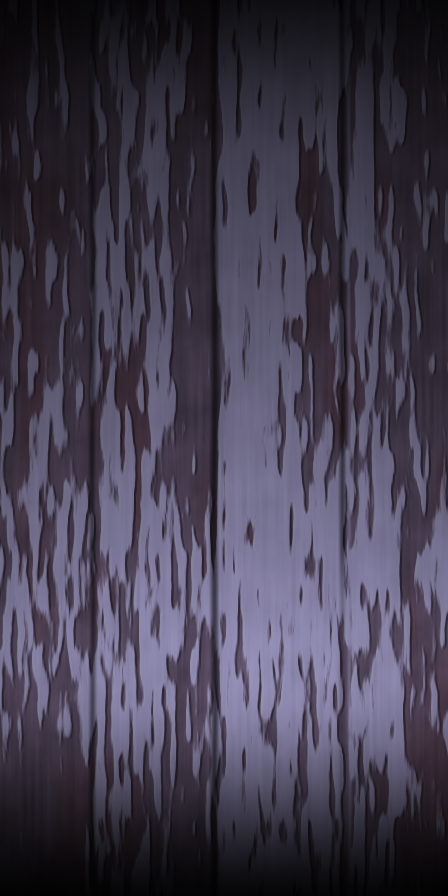
Give the GLSL for this texture, as a WebGL 1 fragment shader.

```glsl
precision highp float;
// Weathered vertical planks with flaking lavender paint under a soft pool of light.
uniform vec2 u_resolution;

#define PAINT_COLOR vec3(0.560, 0.540, 0.690)
#define WOOD_COLOR vec3(0.335, 0.285, 0.370)
#define RIM_COLOR vec3(0.60, 0.62, 0.69)
#define FLAKE_SCALE vec2(62.0, 17.0)
#define FLAKE_EDGE 0.065
#define RIM_OFFSET 0.005
#define SEAM_WIDTH 0.007
#define GRAIN_AMOUNT 0.14

float hash(vec2 p) {
  p = fract(p * vec2(0.1031, 0.1137));
  p += dot(p, p.yx + 33.33);
  return fract((p.x + p.y) * p.x * 17.0);
}

float noise(vec2 p) {
  vec2 i = floor(p), f = fract(p);
  f = f * f * (3.0 - 2.0 * f);
  return mix(mix(hash(i), hash(i + vec2(1.0, 0.0)), f.x),
             mix(hash(i + vec2(0.0, 1.0)), hash(i + vec2(1.0, 1.0)), f.x), f.y);
}

float fbm(vec2 p) {
  float sum = 0.0, amp = 0.53;
  for (int i = 0; i < 4; i++) {
    sum += amp * noise(p);
    p = p * 2.03 + 17.3;
    amp *= 0.5;
  }
  return sum;
}

float band(float v, float lo, float hi, float soft) {
  return smoothstep(lo - soft, lo + soft, v) * (1.0 - smoothstep(hi - soft, hi + soft, v));
}

// Share of paint left on the wood, by plank and height
float coverage(vec2 p) {
  float x = p.x + 0.025 * (noise(p * vec2(9.0, 14.0)) - 0.5);
  float y = p.y + 0.07 * (noise(p * vec2(24.0, 5.0) + 40.0) - 0.5);
  float low = band(y, 0.17, 0.47, 0.03);
  float c = mix(0.33, 0.48, low);
  c += 0.24 * band(x, 0.10, 0.18, 0.02) * band(y, 0.50, 0.62, 0.03);
  c -= 0.26 * band(x, -0.1, 0.21, 0.02) * (1.0 - smoothstep(0.13, 0.18, y));
  c = mix(c, mix(0.50, 0.56, low), band(x, 0.215, 0.385, 0.02));
  c = mix(c, mix(0.14, 0.42, band(y, 0.16, 0.46, 0.03)), band(x, 0.395, 0.485, 0.015));
  c = mix(c, 0.75, band(x, 0.487, 0.765, 0.008));
  c -= 0.48 * band(x, 0.675, 0.755, 0.02) * band(y, 0.55, 0.82, 0.05);
  c -= 0.14 * band(x, 0.66, 0.765, 0.02) * band(y, 0.10, 0.55, 0.05);
  c = mix(c, mix(0.54, 0.63, low), band(x, 0.785, 0.89, 0.018));
  c = mix(c, mix(0.24, 0.45, low), band(x, 0.905, 1.1, 0.025));
  c -= 0.16 * band(x, 0.59, 0.635, 0.012) * band(y, 0.47, 0.56, 0.03);
  return c;
}

// Long vertical chips cut from stretched noise
float paintMask(vec2 p) {
  vec2 q = p + vec2(0.006 * (noise(p * vec2(12.0, 34.0)) - 0.5), 0.0);
  float chips = 0.58 * fbm(q * FLAKE_SCALE) + 0.42 * noise(q * vec2(88.0, 27.0) + 9.0);
  float cut = mix(0.80, 0.20, coverage(p));
  return smoothstep(cut - FLAKE_EDGE, cut + FLAKE_EDGE, chips);
}

float seam(vec2 p, float x, float width) {
  float wobble = 0.005 * (noise(vec2(x * 90.0, p.y * 9.0)) - 0.5);
  return 1.0 - smoothstep(0.0, width * 1.7, abs(p.x - x - wobble));
}

// Bright below the middle, dim toward the top, nearly black at the foot
float lightLevel(vec2 p) {
  float fall = 1.0 - 0.98 * max(p.y - 0.28, 0.0);
  float top = 1.0 - smoothstep(0.82, 1.12, p.y);
  float foot = smoothstep(-0.03, 0.24, p.y);
  float side = 2.0 * p.x - 1.06;
  float edge = 1.0 - side * side * (0.12 + 0.25 * abs(p.y - 0.32));
  return fall * top * foot * edge;
}

void main() {
  vec2 p = gl_FragCoord.xy / u_resolution;
  float grain = fbm(p * vec2(110.0, 9.0) + 60.0) - 0.5;
  float mottle = fbm(p * vec2(18.0, 28.0) + 25.0) - 0.5;

  // Bare wood, slightly browner in scattered patches
  vec3 wood = WOOD_COLOR * (1.0 + 2.2 * GRAIN_AMOUNT * grain + 0.35 * mottle);
  float brown = smoothstep(0.50, 0.85, noise(p * vec2(13.0, 9.0)));
  wood = mix(wood, wood * vec3(0.96, 0.85, 0.83), brown);

  // Paint with a lit left lip and a shadow on the right
  float paint = paintMask(p);
  float left = paintMask(p - vec2(RIM_OFFSET, -0.001));
  vec3 coat = PAINT_COLOR * (1.0 + GRAIN_AMOUNT * (grain + 0.8 * mottle));
  coat = mix(coat, RIM_COLOR, 0.4 * paint * (1.0 - left));
  wood *= 1.0 - 0.42 * left * (1.0 - paint);
  vec3 color = mix(wood, coat, paint);

  // Gaps between planks, with pale worn lips beside two of them
  color *= 1.0 - 0.48 * seam(p, 0.207, SEAM_WIDTH);
  color *= 1.0 - 0.58 * seam(p, 0.479, SEAM_WIDTH * 1.2);
  float openGap = smoothstep(0.33, 0.40, p.y);
  color *= 1.0 - mix(0.2, 0.50, openGap) * seam(p, 0.764, SEAM_WIDTH);
  color = mix(color, PAINT_COLOR * 0.95, 0.6 * seam(p, 0.780, 0.004));
  color = mix(color, PAINT_COLOR * 0.80, 0.3 * seam(p, 0.494, 0.003));

  gl_FragColor = vec4(color * lightLevel(p), 1.0);
}
```
